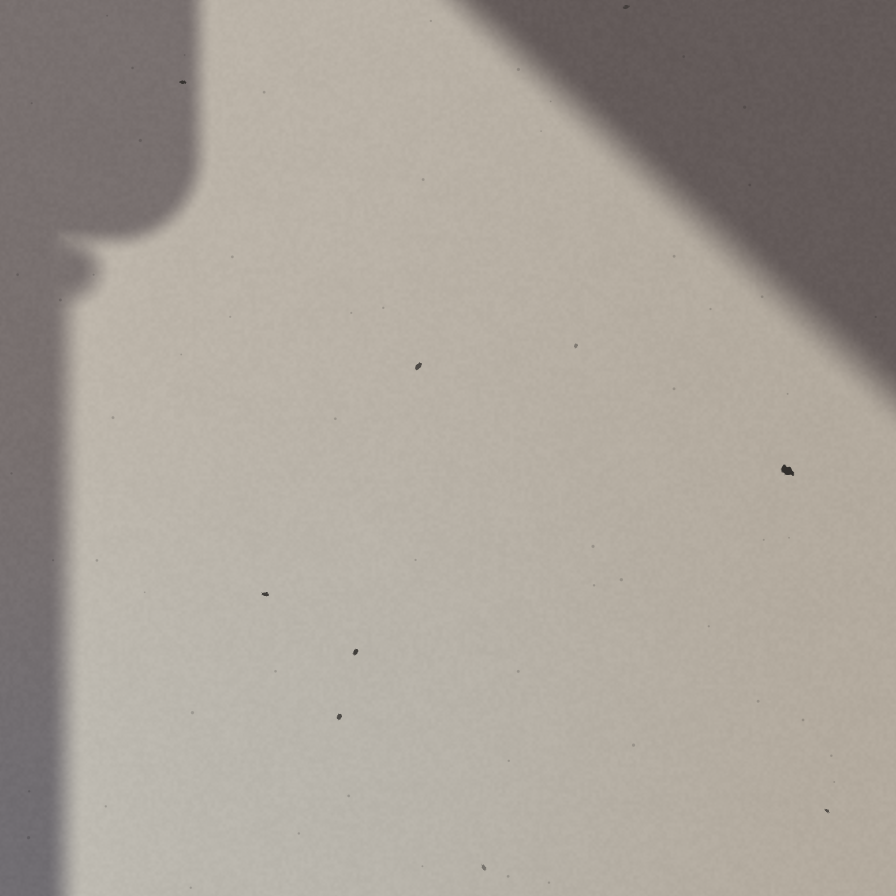
A Shadertoy shader for this texture:

```glsl
// A pale painted wall in warm sunlight, crossed by soft window-frame shadows.
// Shadows are distance fields with individual penumbra widths; fine plaster
// grain, scattered dust and a few larger chips finish the surface.

const vec3 LIT_TOP = vec3(0.727, 0.697, 0.653);
const vec3 LIT_LOW = vec3(0.722, 0.707, 0.672);
const vec3 LIT_RIGHT = vec3(0.700, 0.666, 0.618);
const vec3 SHADE_LEFT = vec3(0.472, 0.440, 0.435);
const vec3 SHADE_LOW = vec3(0.440, 0.427, 0.445);
const vec3 SHADE_RIGHT = vec3(0.390, 0.355, 0.350);
const vec3 CHIP_COLOR = vec3(0.17, 0.16, 0.15);

const vec2 BEAM_NORMAL = vec2(0.674, 0.739);
const float BEAM_OFFSET = 1.084;
const float COLUMN_EDGE = 0.074;
const vec2 BLOCK_CORNER = vec2(0.222, 0.732);
const float BLOCK_RADIUS = 0.095;
const vec2 KNOB_CENTER = vec2(0.079, 0.699);
const float KNOB_RADIUS = 0.029;
const float GRAIN_SCALE = 240.0;
const float GRAIN_AMOUNT = 0.030;
const float DUST_CELLS = 22.0;

// Chips: center, half length, opacity
const int CHIP_COUNT = 10;
const vec4 CHIPS[CHIP_COUNT] = vec4[](
    vec4(0.878, 0.475, 0.0085, 0.95), vec4(0.467, 0.591, 0.0045, 0.75),
    vec4(0.296, 0.337, 0.0040, 0.85), vec4(0.397, 0.272, 0.0038, 0.85),
    vec4(0.379, 0.200, 0.0040, 0.75), vec4(0.204, 0.908, 0.0034, 0.85),
    vec4(0.923, 0.095, 0.0028, 0.70), vec4(0.540, 0.032, 0.0034, 0.45),
    vec4(0.643, 0.614, 0.0030, 0.40), vec4(0.699, 0.992, 0.0035, 0.55));

float hash(vec2 p) {
    vec3 q = fract(p.xyx * 0.1031);
    q += dot(q, q.yzx + 33.33);
    return fract((q.x + q.y) * q.z);
}

float noise(vec2 p) {
    vec2 cell = floor(p), f = fract(p);
    f = f * f * (3.0 - 2.0 * f);
    return mix(mix(hash(cell), hash(cell + vec2(1, 0)), f.x),
               mix(hash(cell + vec2(0, 1)), hash(cell + vec2(1, 1)), f.x), f.y);
}

// Soft coverage: one inside the shape, zero outside
float penumbra(float d, float halfWidth) {
    return 1.0 - smoothstep(-halfWidth, halfWidth, d);
}

float leftShadow(vec2 p) {
    float column = penumbra(p.x - COLUMN_EDGE - 0.006 * (p.y - 0.3), 0.021);
    vec2 q = vec2(p.x - BLOCK_CORNER.x, BLOCK_CORNER.y - p.y) + BLOCK_RADIUS;
    float blockDist = min(max(q.x, q.y), 0.0) + length(max(q, 0.0)) - BLOCK_RADIUS;
    float block = penumbra(blockDist, 0.016);
    float knob = penumbra(length(p - KNOB_CENTER) - KNOB_RADIUS, 0.021);
    return 1.0 - (1.0 - max(column, block)) * (1.0 - knob);
}

float rightShadow(vec2 p) {
    return penumbra(BEAM_OFFSET - dot(p, BEAM_NORMAL), mix(0.022, 0.034, p.x));
}

// Tilted, ragged ellipse
float chip(vec2 p, float size, float angle, float pixel) {
    float c = cos(angle), s = sin(angle);
    vec2 q = mat2(c, -s, s, c) * p;
    float ragged = (noise(p / size * 2.5 + angle * 9.0) - 0.5) * size * 0.6;
    float d = (length(q * vec2(1.0, 1.7)) - size + ragged) * 0.7;
    return 1.0 - smoothstep(-pixel, pixel, d);
}

// Faint specks jittered over a sparse grid
float dust(vec2 p, float pixel) {
    vec2 cell = floor(p * DUST_CELLS);
    vec2 jitter = 0.2 + 0.6 * vec2(hash(cell + 3.7), hash(cell + 19.3));
    float present = step(0.88, hash(cell + 41.0));
    float size = mix(0.0008, 0.0018, hash(cell + 67.0));
    float d = length(p - (cell + jitter) / DUST_CELLS) - size;
    return present * (1.0 - smoothstep(-pixel, pixel, d));
}

void mainImage(out vec4 fragColor, in vec2 fragCoord) {
    vec2 p = fragCoord / iResolution.xy;
    float pixel = 0.75 / iResolution.y;

    // Sunlit wall: warmer to the right, cooler toward the lower left
    vec3 lit = mix(LIT_LOW, LIT_TOP, smoothstep(0.1, 0.7, p.y));
    lit = mix(lit, LIT_RIGHT, smoothstep(0.3, 1.0, p.x));
    lit += 0.025 * exp(-8.0 * max(p.x - COLUMN_EDGE, 0.0)) * (1.0 - 0.5 * p.y);

    // Shadows
    vec3 shade = mix(SHADE_LOW, SHADE_LEFT, smoothstep(0.0, 0.6, p.y));
    vec3 color = mix(lit, shade, leftShadow(p));
    color = mix(color, SHADE_RIGHT, rightShadow(p));

    // Plaster grain and broad mottling
    float grain = 0.65 * noise(p * GRAIN_SCALE) + 0.35 * noise(p * GRAIN_SCALE * 1.9 + 17.0) - 0.5;
    float mottle = noise(p * 28.0 + 5.0) - 0.5;
    color += GRAIN_AMOUNT * grain + 0.005 * mottle;

    // Dust and chips
    color *= 1.0 - 0.16 * dust(p, pixel);
    for (int i = 0; i < CHIP_COUNT; i++) {
        vec4 c = CHIPS[i];
        float angle = i == 0 ? -0.35 : mix(-1.2, 1.2, hash(vec2(float(i), 8.0)));
        color = mix(color, CHIP_COLOR, c.w * chip(p - c.xy, c.z, angle, pixel));
    }
    fragColor = vec4(clamp(color, 0.0, 1.0), 1.0);
}
```
